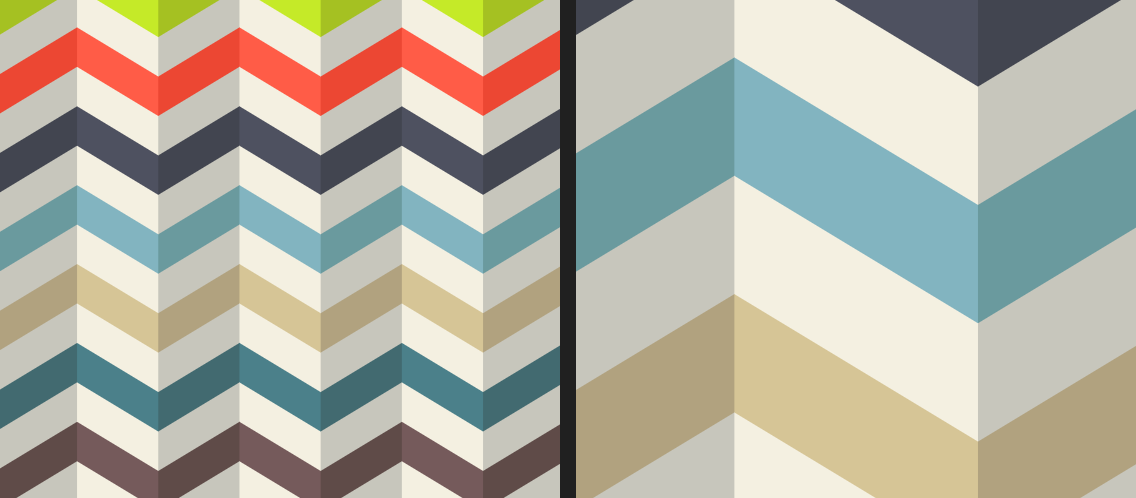
Left: the whole. Right: its middle third, enlarged.
This pattern is drawn by a Shadertoy shader. Its source:

```glsl
// Folded-paper chevrons: seven coloured zigzag bands separated by cream.
// A triangle wave bends the horizontal stripes; each slope takes either a
// lit or a shaded palette, with analytic smoothing on bands and folds.

const float FOLD_PERIOD = 0.2900;  // peak to peak, in canvas widths
const float FIRST_PEAK  = 0.1376;  // leftmost peak, in canvas widths
const float BAND_PERIOD = 0.1584;  // band to band, in canvas heights
const float BAND_TOP    = 0.0550;  // top of the red band at a peak, from above
const float FOLD_DEPTH  = 0.0987;  // drop from peak to valley, in heights
const float BAND_SHARE  = 0.5;     // coloured part of each band period

const int BANDS = 7;
const vec3 LIT_CREAM    = vec3(0.957, 0.941, 0.882);
const vec3 SHADED_CREAM = vec3(0.780, 0.776, 0.737);

// Both palettes: green, red, navy, sky, tan, teal, plum
const vec3 LIT[BANDS] = vec3[BANDS](
    vec3(0.773, 0.918, 0.157), vec3(1.000, 0.361, 0.278),
    vec3(0.306, 0.318, 0.376), vec3(0.510, 0.706, 0.753),
    vec3(0.839, 0.773, 0.588), vec3(0.294, 0.502, 0.541),
    vec3(0.459, 0.353, 0.357));
const vec3 SHADED[BANDS] = vec3[BANDS](
    vec3(0.647, 0.757, 0.133), vec3(0.925, 0.278, 0.200),
    vec3(0.259, 0.271, 0.314), vec3(0.416, 0.604, 0.620),
    vec3(0.694, 0.635, 0.498), vec3(0.259, 0.416, 0.439),
    vec3(0.373, 0.294, 0.282));

// Coverage of the interval [0, width] repeated with period 1
float stripe(float phase, float width, float pixel) {
    float middle = 0.5 * width;
    float offset = fract(phase - middle + 0.5) - 0.5;
    return clamp((middle - abs(offset)) / pixel + 0.5, 0.0, 1.0);
}

void mainImage(out vec4 fragColor, in vec2 fragCoord) {
    vec2 uv = fragCoord / iResolution.xy;
    vec2 pixel = 1.0 / iResolution.xy;

    // Folds: 0 at a peak, 1 at a valley; the slope right of a peak is lit
    float foldPhase = (uv.x - FIRST_PEAK) / FOLD_PERIOD;
    float zigzag = 1.0 - abs(2.0 * fract(foldPhase) - 1.0);
    float lit = stripe(foldPhase, 0.5, pixel.x / FOLD_PERIOD);

    // Bands: counted downward from the red one
    float bandPhase = (1.0 - uv.y - BAND_TOP - FOLD_DEPTH * zigzag) / BAND_PERIOD;
    float slope = 2.0 * FOLD_DEPTH / FOLD_PERIOD;
    float bandPixel = length(vec2(slope, 1.0) * pixel) / BAND_PERIOD;
    float coverage = stripe(bandPhase, BAND_SHARE, bandPixel);

    // Change index midway through the cream so band edges blend cleanly
    float band = floor(bandPhase + 0.5 * (1.0 - BAND_SHARE)) + 1.0;
    int index = int(mod(band, float(BANDS)));

    vec3 cream = mix(SHADED_CREAM, LIT_CREAM, lit);
    vec3 paint = mix(SHADED[index], LIT[index], lit);
    fragColor = vec4(mix(cream, paint, coverage), 1.0);
}
```
